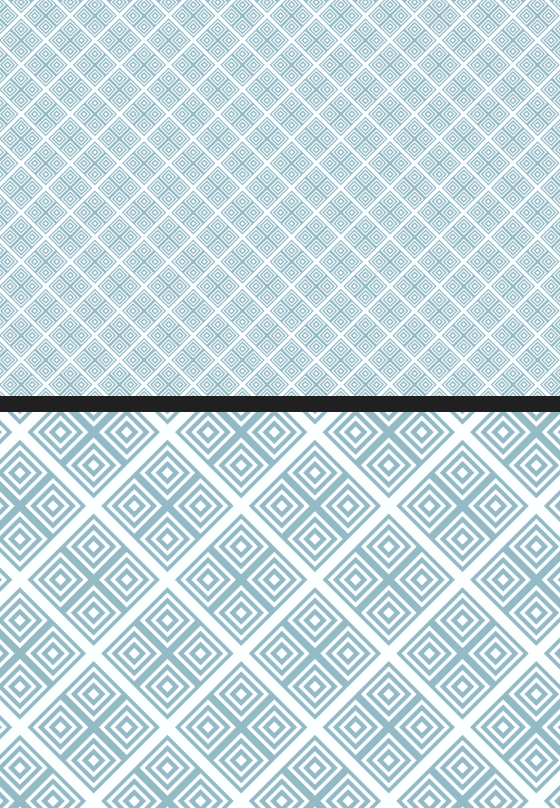
Top: the whole. Bottom: its middle third, enlarged.
Give the GLSL for this pattern, as a Shadertoy shader.

```glsl
// Diagonal lattice of pale blue diamond tiles parted by white bands. Each tile
// holds four small diamonds of concentric white rings. One rotated cell is
// folded by symmetry, and each pixel averages a grid of smoothed samples.

const vec3 BLUE = vec3(0.580, 0.728, 0.775);
const vec3 WHITE = vec3(0.99, 1.0, 1.0);
const float PERIOD = 0.1242;                // diamond diagonal, canvas heights
const vec2 CROSSING = vec2(0.0534, 0.836);  // one crossing of the white bands
const float TILE_HALF = 0.449;              // half side of a tile, in cells
const float FOOTPRINT = 1.15;               // width of the sampled area, in pixels
const int GRID = 4;                         // samples per pixel side

float squareDist(vec2 p) {
    return max(abs(p.x), abs(p.y));
}

// 1 below the edge, 0 above it
float inside(float d, float edge, float soft) {
    return 1.0 - smoothstep(edge - soft, edge + soft, d);
}

float ring(float d, float inner, float outer, float soft) {
    return inside(d, outer, soft) - inside(d, inner, soft);
}

// White share of a small diamond; d runs from 0 at its centre to 1 at its rim
float nestedRings(float d, float soft) {
    return inside(d, 0.17, soft)
         + ring(d, 0.36, 0.505, soft)
         + ring(d, 0.69, 0.84, soft);
}

// Blue share at a point, with soft as the edge half width in cells
float tileInk(vec2 p, float soft) {
    vec2 lattice = (p - CROSSING) / PERIOD;
    vec2 cell = fract(vec2(lattice.x + lattice.y, lattice.x - lattice.y)) - 0.5;

    // Fold the tile into one quarter
    float quarterHalf = 0.5 * TILE_HALF;
    vec2 quarter = abs(cell) - quarterHalf;
    float rings = nestedRings(squareDist(quarter) / quarterHalf, soft / quarterHalf);

    return inside(squareDist(cell), TILE_HALF, soft) * (1.0 - rings);
}

void mainImage(out vec4 fragColor, in vec2 fragCoord) {
    float pixel = 1.0 / iResolution.y;
    float soft = 0.5 * sqrt(2.0) * pixel / (PERIOD * float(GRID));

    // Average the samples over the pixel area
    float ink = 0.0;
    for (int j = 0; j < GRID; j++) {
        for (int i = 0; i < GRID; i++) {
            vec2 offset = FOOTPRINT * ((vec2(i, j) + 0.5) / float(GRID) - 0.5);
            ink += tileInk((fragCoord + offset) * pixel, soft);
        }
    }
    ink /= float(GRID * GRID);

    fragColor = vec4(mix(WHITE, BLUE, ink), 1.0);
}
```
